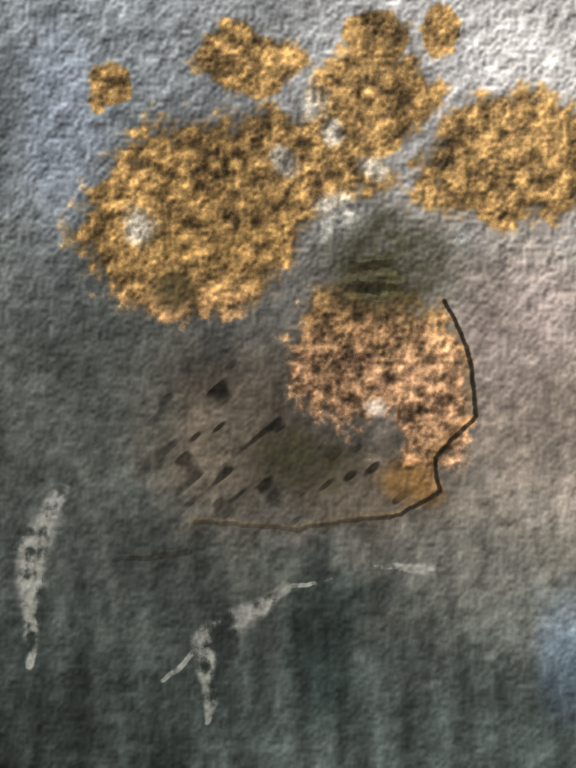
Write a Shadertoy shader that draws this texture.

```glsl
// Weathered plaster wall: ochre lichen crust, a broken render edge, pale tears.
// Soft ellipses place the stains, value noise frays their borders, and an
// embossed grain gives the surface its rough relief.

float hash(vec2 p) {
  vec3 q = fract(p.xyx * vec3(0.1031, 0.103, 0.0973));
  q += dot(q, q.yzx + 33.33);
  return fract((q.x + q.y) * q.z);
}

float noise(vec2 p) {
  vec2 i = floor(p), f = fract(p);
  f = f * f * (3.0 - 2.0 * f);
  return mix(mix(hash(i), hash(i + vec2(1, 0)), f.x),
             mix(hash(i + vec2(0, 1)), hash(i + vec2(1, 1)), f.x), f.y);
}

// Fractal noise centred near zero.
float fbm(vec2 p) {
  float sum = -0.48, amp = 0.5;
  for (int i = 0; i < 5; i++, amp *= 0.5) {
    sum += amp * noise(p);
    p = mat2(1.6, 1.2, -1.2, 1.6) * p + 7.3;
  }
  return sum;
}

// Soft ellipse: 1 at the centre, 0 outside.
float blob(vec2 p, vec2 c, vec2 r) {
  return 1.0 - smoothstep(0.45, 1.35, length((p - c) / r));
}

vec3 stain(vec3 col, vec3 tint, float amount, vec2 p, vec2 c, vec2 r) {
  return mix(col, tint, amount * blob(p, c, r));
}

// Distance to a segment and position along it.
vec2 segment(vec2 p, vec2 a, vec2 b) {
  float h = clamp(dot(p - a, b - a) / dot(b - a, b - a), 0.0, 1.0);
  return vec2(length(p - mix(a, b, h)), h);
}

// Tapered stroke with a soft border.
float stroke(vec2 p, vec2 a, vec2 b, float wa, float wb) {
  vec2 s = segment(p, a, b);
  return 1.0 - smoothstep(0.5, 1.3, s.x / mix(wa, wb, s.y));
}

float rimDistance(vec2 p) {
  vec2 rim[9] = vec2[9](vec2(0.58, 0.61), vec2(0.602, 0.564), vec2(0.617, 0.5),
    vec2(0.619, 0.46), vec2(0.569, 0.404), vec2(0.573, 0.362), vec2(0.521, 0.33),
    vec2(0.39, 0.313), vec2(0.254, 0.32));
  float d = 1.0;
  for (int i = 0; i < 8; i++) d = min(d, segment(p, rim[i], rim[i + 1]).x);
  return d;
}

// Side-lit slope of the noise at one scale.
float relief(vec2 p) { return noise(p) - noise(p + vec2(-0.45, 0.6)); }

vec3 wallTone(vec2 p) {
  float x = smoothstep(0.05, 0.72, p.x);
  vec3 low = mix(vec3(0.23, 0.25, 0.235), vec3(0.33, 0.36, 0.34), x);
  vec3 mid = mix(vec3(0.31, 0.32, 0.3), vec3(0.56, 0.51, 0.46), x);
  vec3 top = mix(vec3(0.47, 0.49, 0.5), vec3(0.74, 0.72, 0.7), x);
  return mix(mix(low, mid, smoothstep(0.05, 0.46, p.y)), top, smoothstep(0.5, 0.88, p.y));
}

float lichenCover(vec2 p, float fray) {
  vec4 patches[10] = vec4[10](vec4(0.33, 0.78, 0.19, 0.09), vec4(0.25, 0.69, 0.15, 0.12),
    vec4(0.67, 0.79, 0.14, 0.09), vec4(0.49, 0.87, 0.09, 0.07), vec4(0.14, 0.89, 0.03, 0.03),
    vec4(0.32, 0.92, 0.07, 0.05), vec4(0.49, 0.955, 0.04, 0.04), vec4(0.57, 0.96, 0.03, 0.035),
    vec4(0.46, 0.54, 0.1, 0.12), vec4(0.56, 0.48, 0.055, 0.12));
  float m = 0.0;
  for (int i = 0; i < 10; i++) m = max(m, blob(p, patches[i].xy, patches[i].zw));
  return smoothstep(0.25, 0.65, m + fray * smoothstep(0.0, 0.1, m));
}

float paleSpots(vec2 p) {
  vec3 spots[7] = vec3[7](vec3(0.43, 0.83, 0.016), vec3(0.372, 0.795, 0.018),
    vec3(0.187, 0.707, 0.022), vec3(0.4, 0.865, 0.024), vec3(0.44, 0.72, 0.03),
    vec3(0.487, 0.783, 0.02), vec3(0.6, 0.695, 0.014));
  float m = 0.0;
  for (int i = 0; i < 7; i++) m = max(m, blob(p, spots[i].xy, spots[i].zz));
  return m;
}

float paleTears(vec2 p) {
  vec2 knee = vec2(0.04, 0.29), fork = vec2(0.27, 0.165), bend = vec2(0.37, 0.235);
  float m = stroke(p, vec2(0.092, 0.38), knee, 0.006, 0.022);
  m = max(m, stroke(p, knee, vec2(0.042, 0.13), 0.024, 0.005));
  m = max(m, stroke(p, vec2(0.43, 0.249), bend, 0.002, 0.004));
  m = max(m, stroke(p, bend, fork, 0.008, 0.022));
  m = max(m, stroke(p, fork, vec2(0.272, 0.06), 0.018, 0.005));
  m = max(m, stroke(p, fork, vec2(0.21, 0.115), 0.006, 0.004));
  return max(m, stroke(p, vec2(0.485, 0.26), vec2(0.57, 0.256), 0.003, 0.008));
}

void mainImage(out vec4 fragColor, in vec2 fragCoord) {
  vec2 p = fragCoord / iResolution.y;
  vec2 fray = vec2(fbm(p * 26.0), fbm(p * 26.0 + 40.0)), q = p + fray * 0.035;
  float cloud = fbm(p * 11.0 + 3.0), grit = fbm(p * 75.0), runs = fbm(p * vec2(38, 7));
  // Wall ground, cool stains and vertical weathering
  vec3 col = wallTone(p + fray * 0.12);
  col = stain(col, vec3(0.56, 0.59, 0.64), 0.6, q, vec2(0.08, 0.84), vec2(0.06, 0.13));
  col = stain(col, vec3(0.38, 0.44, 0.5), 0.6, q, vec2(0.74, 0.14), vec2(0.05, 0.09));
  col = stain(col, vec3(0.69, 0.62, 0.59), 0.6, q, vec2(0.68, 0.57), vec2(0.09));
  col = stain(col, vec3(0.17, 0.21, 0.2), 0.6, q, vec2(0.42, 0.17), vec2(0.06, 0.12));
  col *= 1.0 + 0.6 * cloud + runs * mix(0.7, 0.1, smoothstep(0.3, 0.6, p.y));
  // Bare brown render with slanted chisel marks
  float bare = max(blob(q, vec2(0.31, 0.43), vec2(0.12)), blob(q, vec2(0.46, 0.37), vec2(0.13, 0.06)));
  col = mix(col, vec3(0.36, 0.32, 0.27) * (1.0 + cloud), 0.8 * bare);
  float chisel = noise(mat2(25, -61, 20, 73) * p);
  col *= 1.0 - 0.5 * bare * smoothstep(0.64, 0.85, chisel);
  // Ochre crust, pinker toward the lower half
  float crust = lichenCover(q, cloud * 0.9 + grit * 0.7);
  vec3 ochre = mix(vec3(0.66, 0.5, 0.36), vec3(0.55, 0.42, 0.24), smoothstep(0.5, 0.68, p.y));
  col = mix(col, ochre * (1.0 + 1.5 * grit + 0.7 * cloud), 0.88 * crust);
  col = stain(col, vec3(0.52, 0.39, 0.23), 0.8, q, vec2(0.535, 0.37), vec2(0.04, 0.03));
  // Damp olive hollows and the slatted niche
  vec3 olive = vec3(0.22, 0.21, 0.15);
  col = stain(col, olive, 0.65 + grit, q, vec2(0.51, 0.66), vec2(0.09, 0.08));
  col = stain(col, olive, 0.65 + grit, q, vec2(0.23, 0.62), vec2(0.03));
  col = stain(col, olive, 0.65 + grit, q, vec2(0.4, 0.4), vec2(0.07, 0.04));
  float slat = smoothstep(0.3, 0.7, abs(fract(q.y * 50.0) - 0.5) * 2.0);
  col = stain(col, olive * mix(0.75, 1.6, slat), 0.8, q, vec2(0.492, 0.638), vec2(0.042, 0.026));
  // Pale lichen, one bright chip, torn white streaks
  col = mix(col, vec3(0.64, 0.63, 0.6) * (1.0 + grit), 0.75 * paleSpots(q));
  col = stain(col, vec3(0.84, 0.76, 0.67), 1.0, p + fray * 0.015, vec2(0.489, 0.469), vec2(0.016, 0.012));
  float fibres = smoothstep(-0.2, 0.12, runs + grit * 0.7);
  col = mix(col, vec3(0.6, 0.59, 0.55), 0.8 * fibres * paleTears(p + fray * 0.018));
  // Broken edge: dark crack with a lit lip
  vec2 e = p + fray * 0.012;
  float strength = mix(0.4, 0.85, smoothstep(0.45, 0.56, p.x));
  float lip = 1.0 - smoothstep(0.001, 0.006, rimDistance(e + vec2(0.006, -0.003)));
  float crack = 1.0 - smoothstep(0.001, 0.0045, rimDistance(e));
  crack = max(crack, stroke(e, vec2(0.15, 0.268), vec2(0.245, 0.28), 0.003, 0.005));
  col = mix(col, vec3(0.66, 0.5, 0.3), 0.45 * strength * lip);
  col = mix(col, vec3(0.15, 0.13, 0.1), strength * crack);
  // Granular relief
  float rough = mix(0.28, 0.55, max(crust, smoothstep(0.4, 0.8, p.y) * 0.7));
  col *= 1.0 + rough * (relief(p * 85.0) * 0.6 + relief(p * 190.0) * 0.8) + 0.5 * grit;
  fragColor = vec4(clamp(col, 0.0, 1.0), 1.0);
}
```
